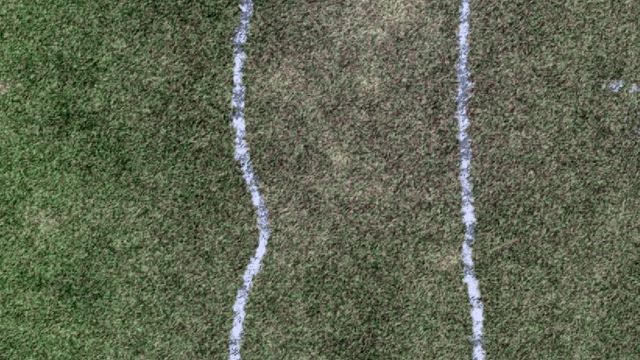
A Shadertoy shader for this texture:

```glsl
#define BLADE_SCALE 110.0
#define GRAIN 0.62
#define LINE_WIDTH 0.0155
#define LINE_FRAY 0.022
#define LUSH vec3(0.315, 0.395, 0.250)
#define OLIVE vec3(0.350, 0.380, 0.290)
#define DRY vec3(0.385, 0.380, 0.330)
#define STRAW vec3(0.610, 0.585, 0.500)
#define CHALK_SHADE vec3(0.480, 0.520, 0.670)
#define CHALK_LIGHT vec3(0.840, 0.870, 0.990)

float hash(vec2 cell) {
    vec3 q = fract(vec3(cell.xyx) * 0.1031);
    q += dot(q, q.yzx + 33.33);
    return fract((q.x + q.y) * q.z);
}

float noise(vec2 p) {
    vec2 i = floor(p), f = fract(p);
    f = f * f * (3.0 - 2.0 * f);
    return mix(mix(hash(i), hash(i + vec2(1, 0)), f.x),
               mix(hash(i + vec2(0, 1)), hash(i + vec2(1, 1)), f.x), f.y);
}

// Layered noise, centred on zero
float fbm(vec2 p) {
    float sum = 0.0, weight = 0.5;
    for (int i = 0; i < 4; i++) {
        sum += weight * (noise(p) - 0.5);
        p = mat2(1.6, 1.2, -1.2, 1.6) * p + 17.3;
        weight *= 0.55;
    }
    return sum;
}

float bump(float x, float centre, float width) {
    float d = (x - centre) / width;
    return exp(-d * d);
}

// Horizontal position of each painted line at height y
float leftLine(float y) {
    return 0.662 + 0.072 * bump(y, 0.37, 0.15)
         + 0.028 * smoothstep(0.86, 1.0, y) - 0.015 * (1.0 - smoothstep(0.0, 0.13, y));
}

float rightLine(float y) {
    return 1.286 + 0.043 * (1.0 - smoothstep(0.0, 0.75, y))
         - 0.018 * bump(y, 0.28, 0.07) + 0.010 * smoothstep(0.86, 1.0, y);
}

// Blades: short strokes leaning in locally varying directions
float grassBlades(vec2 p) {
    vec2 warp = vec2(noise(p * 32.0), noise(p * 32.0 + 41.0)) - 0.5;
    vec2 q = p + 0.012 * warp;
    float leanRight = noise(vec2(q.x + 0.6 * q.y, q.y - 0.6 * q.x) * vec2(1.0, 1.7) * BLADE_SCALE);
    float leanLeft = noise(vec2(q.x - 0.8 * q.y, q.y + 0.8 * q.x) * vec2(1.4, 0.8) * BLADE_SCALE + 63.0);
    float fine = noise(p * BLADE_SCALE * 2.1 + 9.0);
    return 0.34 * (leanRight + leanLeft - 1.0) + 0.42 * (fine - 0.5) + 0.28 * fbm(p * 24.0);
}

vec3 turf(vec2 p) {
    float patchy = fbm(p * 5.0);
    float lush = 1.0 - smoothstep(0.15, 0.72, p.x + 0.45 * patchy + 0.12 * p.y);
    float dry = smoothstep(0.58, 0.85, p.x + 0.2 * patchy) * smoothstep(0.12, 0.6, p.y + 0.35 * patchy);
    dry *= 1.0 - 0.55 * smoothstep(1.28, 1.6, p.x);
    vec3 col = mix(mix(OLIVE, LUSH, lush), DRY, dry);

    // Pale bleached corner, shaded strip and broad light changes
    col += 0.09 * bump(p.x, 1.08, 0.19) * smoothstep(0.62, 1.0, p.y);
    col -= 0.035 * bump(p.x, 0.56, 0.16) * smoothstep(0.0, 0.5, p.y);
    return col * (1.0 + 0.42 * patchy);
}

// Worn spots: centre, radius, strength
float wornSpots(vec2 p) {
    const vec4 spots[9] = vec4[9](
        vec4(0.95, 0.565, 0.030, 0.75), vec4(0.115, 0.387, 0.036, 0.65),
        vec4(1.25, 0.282, 0.040, 0.70), vec4(0.0, 0.757, 0.028, 0.75),
        vec4(0.78, 0.768, 0.045, 0.50), vec4(1.02, 0.762, 0.030, 0.55),
        vec4(1.04, 0.460, 0.042, 0.45), vec4(1.11, 0.980, 0.065, 0.60),
        vec4(0.87, 0.505, 0.035, 0.35));
    float wear = 0.0;
    vec2 ragged = p + 0.035 * vec2(fbm(p * 28.0), fbm(p * 28.0 + 51.0));
    for (int i = 0; i < 9; i++) {
        vec2 d = (ragged - spots[i].xy) / spots[i].z * vec2(0.85, 1.2);
        wear = max(wear, spots[i].w * exp(-dot(d, d)));
    }
    return wear;
}

// Chalk coverage, broken up by the grass
float chalk(vec2 p, float centre, float width) {
    float d = abs(p.x - centre + 0.018 * fbm(p * 22.0));
    float broken = 0.55 * (noise(p * 95.0 + 5.0) - 0.5) + 0.9 * fbm(p * 55.0);
    return smoothstep(-0.35, 0.45, (width - d) / LINE_FRAY + broken);
}

void mainImage(out vec4 fragColor, in vec2 fragCoord) {
    vec2 p = fragCoord / iResolution.y;
    float blades = grassBlades(p);
    vec3 col = mix(turf(p), STRAW, wornSpots(p));
    col += GRAIN * blades * vec3(1.0, 1.03, 0.92);
    col += 0.07 * (noise(p * 75.0 + 23.0) - 0.5) * vec3(1.0, -0.3, 0.5);

    // Loose straw beside the right line
    vec2 along = vec2(0.081, 0.037), offset = p - vec2(1.354, 0.299);
    float t = clamp(dot(offset, along) / dot(along, along), 0.0, 1.0);
    float strawDistance = length(offset - along * t);
    col = mix(col, STRAW, 0.6 * (1.0 - smoothstep(0.001, 0.005, strawDistance)));

    // Painted lines and stray chalk near the right edge
    float paint = max(chalk(p, leftLine(p.y), LINE_WIDTH),
                      chalk(p, rightLine(p.y), LINE_WIDTH * 0.95));
    float stray = bump(p.x, 1.73, 0.05) * bump(p.y, 0.755, 0.02)
                + bump(p.x, 1.77, 0.025) * bump(p.y, 0.66, 0.03);
    paint = max(paint, stray * smoothstep(0.45, 0.8, noise(p * 80.0)));
    float clumps = 0.5 + 1.1 * fbm(p * 38.0 + 7.0) + 0.7 * blades + 0.12 * bump(p.y, 0.2, 0.2);
    vec3 chalkColor = mix(CHALK_SHADE, CHALK_LIGHT, smoothstep(0.2, 0.75, clumps));
    col = mix(col, chalkColor, paint * (0.65 + 0.35 * smoothstep(0.2, 0.6, clumps)));

    fragColor = vec4(clamp(col, 0.0, 1.0), 1.0);
}
```
